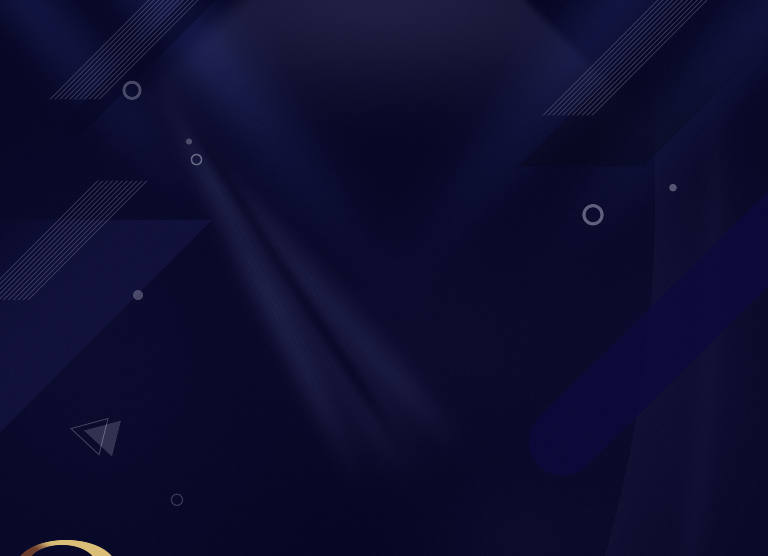
A WebGL 1 fragment shader for this background:

```glsl
precision mediump float;
// Navy stage backdrop: crossing light beams, silk folds, slanted bars and small ornaments.
uniform vec2 u_resolution;

#define CANVAS vec2(7.68, 5.54)
#define NIGHT vec3(0.024, 0.026, 0.140)
#define BEAM_BLUE vec3(0.055, 0.065, 0.135)
#define SILK vec3(0.075, 0.075, 0.100)
#define DOME_GREY vec3(0.095, 0.095, 0.115)
#define BAR_BLUE vec3(0.045, 0.035, 0.235)
#define ORNAMENT vec3(0.52, 0.52, 0.62)
#define GOLD vec3(0.86, 0.75, 0.47)
#define BRONZE vec3(0.42, 0.23, 0.17)
#define HATCH_PITCH 0.049
#define HATCH_LINES 10.0
#define GRAIN 0.008

float hash(vec2 p) {
  return fract(sin(dot(p, vec2(12.9898, 78.233))) * 43758.5453);
}

// Antialiased coverage of a signed distance, one output pixel wide
float cover(float d) {
  float px = CANVAS.y / u_resolution.y;
  return 1.0 - smoothstep(-0.5 * px, 0.5 * px, d);
}

float glow(vec2 p, vec2 center, vec2 size) {
  vec2 q = (p - center) / size;
  return exp(-dot(q, q));
}

// x: position along a to b, y: signed distance across it
vec2 alongAcross(vec2 p, vec2 a, vec2 b) {
  vec2 d = b - a;
  return vec2(dot(p - a, d) / dot(d, d), dot(p - a, normalize(vec2(d.y, -d.x))));
}

// Soft light fading from a to b
float beam(vec2 p, vec2 a, vec2 b, float width) {
  vec2 q = alongAcross(p, a, b);
  float c = q.y / width;
  return exp(-c * c) * (1.0 - smoothstep(0.0, 1.0, q.x));
}

// Soft crease fading at both ends
float crease(vec2 p, vec2 a, vec2 b, float width) {
  vec2 q = alongAcross(p, a, b);
  float c = q.y / width;
  return exp(-c * c) * smoothstep(0.0, 0.35, q.x) * (1.0 - smoothstep(0.75, 1.05, q.x));
}

float capsule(vec2 p, vec2 a, vec2 b, float radius) {
  vec2 d = b - a;
  return length(p - a - d * clamp(dot(p - a, d) / dot(d, d), 0.0, 1.0)) - radius;
}

float ellipse(vec2 p, vec2 center, vec2 radii) {
  return (length((p - center) / radii) - 1.0) * radii.y;
}

float ring(vec2 p, vec2 center, float radius, float halfWidth) {
  return cover(abs(length(p - center) - radius) - halfWidth);
}

float triangle(vec2 p) {
  vec2 a = vec2(0.71, 4.27), b = vec2(1.08, 4.17), c = vec2(0.99, 4.53);
  return max(alongAcross(p, a, b).y, max(alongAcross(p, b, c).y, alongAcross(p, c, a).y));
}

// Block of fine 45 degree lines; start is x + y of the first line
float hatch(vec2 p, float start, float top, float bottom) {
  float k = (p.x + p.y - start) / HATCH_PITCH;
  float line = cover(abs(fract(k + 0.5) - 0.5) * HATCH_PITCH * 0.707 - 0.005);
  float inside = step(-0.5, k) * step(k, HATCH_LINES + 0.5);
  return line * inside * cover(max(top - p.y, p.y - bottom));
}

void main() {
  vec2 uv = gl_FragCoord.xy / u_resolution;
  vec2 p = vec2(uv.x, 1.0 - uv.y) * CANVAS; // y runs downward
  float diag = p.x + p.y;

  // Base washes
  vec3 col = NIGHT;
  col += vec3(0.020, 0.020, 0.035) * glow(p, vec2(4.5, 3.4), vec2(1.5, 1.1));
  col += vec3(0.018, 0.018, 0.040) * glow(p, vec2(0.9, 3.6), vec2(1.8, 2.2));
  col += vec3(0.018, 0.018, 0.035) * glow(p, vec2(7.0, 3.8), vec2(1.3, 2.4));
  col += vec3(0.018, 0.018, 0.030) * glow(p, vec2(5.2, 5.4), vec2(0.9, 0.7));

  // Dome of light at the top
  float dome = smoothstep(2.2, 2.6, diag) * (1.0 - smoothstep(5.15, 5.35, p.x - p.y));
  col += DOME_GREY * dome * exp(-p.y * p.y / 0.75) * glow(p, vec2(3.8, 0.0), vec2(2.7, 4.0));

  // Crossing beams
  float beams = beam(p, vec2(1.5, -0.2), vec2(4.3, 3.4), 0.36)
    + 0.8 * beam(p, vec2(0.1, -0.2), vec2(2.4, 2.5), 0.30)
    + 0.8 * beam(p, vec2(6.4, -0.2), vec2(3.5, 3.4), 0.38)
    + 0.7 * beam(p, vec2(7.8, 0.0), vec2(4.9, 3.2), 0.36);
  col += BEAM_BLUE * beams;

  // Silk folds with a fine weave
  float folds = 0.7 * crease(p, vec2(1.4, 0.4), vec2(3.6, 4.8), 0.14)
    + 0.7 * crease(p, vec2(1.7, 1.2), vec2(4.6, 4.5), 0.17)
    + 0.5 * crease(p, vec2(2.2, 2.1), vec2(4.2, 4.8), 0.25)
    - 0.5 * crease(p, vec2(1.6, 0.8), vec2(4.1, 4.6), 0.07);
  col += SILK * folds * (1.0 + 0.06 * sin(110.0 * (p.x - 0.6 * p.y)));

  // Curtain edge and fold on the right
  float bend = max(p.y - 2.0, 0.0);
  float edge = p.x - 6.55 + 0.04 * bend * bend;
  float curtain = cover(-edge) * exp(-1.6 * max(edge, 0.0));
  float pleat = (p.x - 7.15 + 0.02 * bend * bend) / 0.13;
  col += vec3(0.022, 0.022, 0.030) * smoothstep(0.6, 2.2, p.y) * (curtain + 0.6 * exp(-pleat * pleat));

  // Shaded slanted bars
  float shade = cover(max(max(6.84 - diag, diag - 8.1) * 0.707, p.y - 1.66));
  col *= 1.0 - 0.20 * shade * smoothstep(0.0, 1.5, p.y);
  col = mix(col, NIGHT, 0.55 * cover(capsule(p, vec2(0.75, 1.25), vec2(2.3, -0.3), 0.11)));

  // Blue slanted bars
  float slab = cover(max((diag - 4.31) * 0.707, 2.19 - p.y));
  col = mix(col, vec3(0.075, 0.075, 0.25), 0.75 * slab * smoothstep(1.9, 3.6, diag));
  col = mix(col, BAR_BLUE, 0.8 * cover(capsule(p, vec2(5.63, 4.40), vec2(8.2, 1.87), 0.34)));

  // Hatching
  float lines = hatch(p, 1.49, -0.1, 0.99) + hatch(p, 2.78, 1.80, 2.99) + hatch(p, 6.58, -0.1, 1.15);
  col = mix(col, ORNAMENT, 0.36 * lines);

  // Rings, dots and triangles
  float marks = 0.50 * ring(p, vec2(1.32, 0.90), 0.08, 0.015)
    + 0.75 * ring(p, vec2(1.965, 1.59), 0.05, 0.008)
    + 0.70 * ring(p, vec2(5.93, 2.14), 0.09, 0.016)
    + 0.40 * ring(p, vec2(1.77, 4.98), 0.055, 0.006)
    + 0.50 * ring(p, vec2(1.89, 1.41), 0.0, 0.03)
    + 0.60 * ring(p, vec2(6.73, 1.87), 0.0, 0.037)
    + 0.50 * ring(p, vec2(1.38, 2.94), 0.0, 0.05);
  marks += 0.45 * cover(abs(triangle(p)) - 0.005) + 0.32 * cover(triangle(p - vec2(0.13, 0.02)));
  col = mix(col, ORNAMENT, min(marks, 1.0));

  col += GRAIN * (hash(floor(p * 70.0)) - 0.5);

  // Gold ribbon loop
  float ribbon = max(ellipse(p, vec2(0.66, 5.65), vec2(0.50, 0.27)),
    -ellipse(p, vec2(0.62, 5.63), vec2(0.34, 0.20)));
  float sheen = smoothstep(0.30, 0.62, p.x + 1.5 * (5.46 - p.y));
  col = mix(col, mix(BRONZE, GOLD, sheen), cover(ribbon));

  gl_FragColor = vec4(col, 1.0);
}
```
